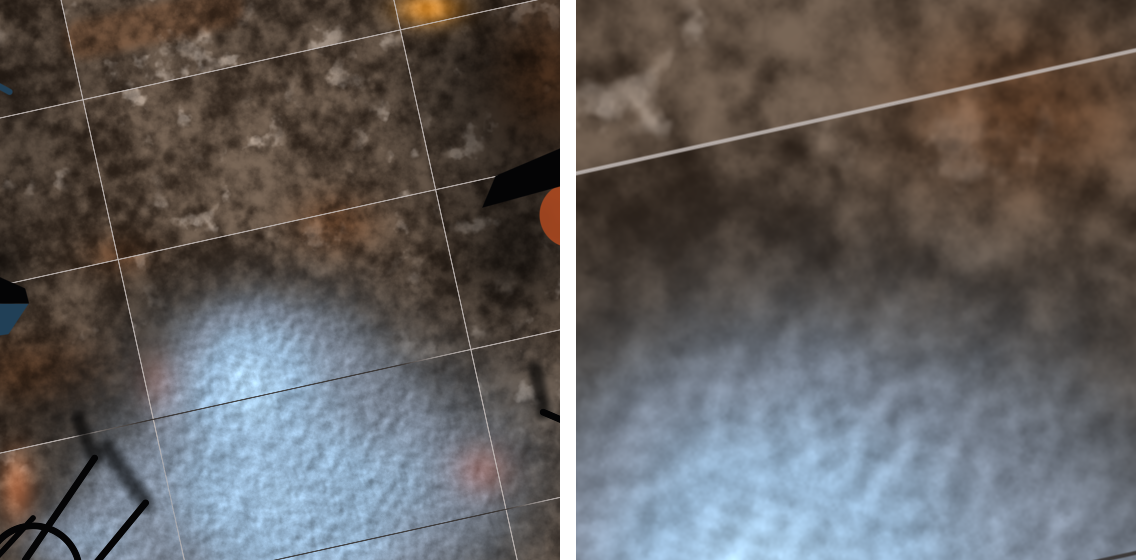
Left, the full canvas; right, a detail of the centre.
This texture is drawn by a three.js fragment shader. Its source:

```glsl
// Worn stone floor of large tilted tiles with thin joints, under a cold sheen and
// warm reflections. A rotated grid gives tiles and joints, value noise the mottling,
// gaussian pools the light, and distance functions the furniture at the borders.
varying vec2 vUv;

float hash(vec2 p) {
  vec3 q = fract(vec3(p.xyx) * 0.1031);
  q += dot(q, q.yzx + 33.33);
  return fract((q.x + q.y) * q.z);
}

float noise(vec2 p) {
  vec2 i = floor(p), f = fract(p);
  f = f * f * (3.0 - 2.0 * f);
  return mix(mix(hash(i), hash(i + vec2(1, 0)), f.x),
             mix(hash(i + vec2(0, 1)), hash(i + vec2(1, 1)), f.x), f.y);
}

float fbm(vec2 p) {
  float sum = 0.0, amp = 0.533;
  for (int i = 0; i < 4; i++) {
    sum += amp * noise(p);
    p = mat2(1.6, 1.2, -1.2, 1.6) * p + 7.3;
    amp *= 0.5;
  }
  return sum;
}

// Soft elliptical pool of light or shade
float pool(vec2 p, vec2 center, vec2 radius) {
  vec2 d = (p - center) / radius;
  return exp(-dot(d, d));
}

// Line segment of given half width and edge softness
float stroke(vec2 p, vec2 a, vec2 b, float width, float soft) {
  vec2 d = b - a;
  float t = clamp(dot(p - a, d) / dot(d, d), 0.0, 1.0);
  return 1.0 - smoothstep(width, width + soft, length(p - a - d * t));
}

// Coverage of the half plane to the left of a to b
float leftOf(vec2 p, vec2 a, vec2 b) {
  vec2 d = normalize(b - a);
  return smoothstep(-0.0015, 0.0015, d.x * (p.y - a.y) - d.y * (p.x - a.x));
}

void main() {
  vec2 p = vUv;

  // Tile grid, tilted, with its own patch of stone in each tile
  vec2 floorPos = mat2(0.9766, -0.215, 0.215, 0.9766) * (p - vec2(0.211, 0.5365));
  vec2 tileSize = vec2(0.5805, 0.2922);
  vec2 grid = floorPos / tileSize;
  vec2 tile = floor(grid);
  float tileRand = hash(tile + 20.0);
  vec2 s = floorPos + 9.0 * vec2(tileRand, hash(tile + 51.0)) + 3.0;

  // Mottled stone with pale scuffs
  float clouds = fbm(s * 7.0), grain = fbm(s * 48.0);
  float mottle = smoothstep(0.22, 0.78, 0.5 * clouds + 0.5 * grain);
  vec3 color = mix(vec3(0.16, 0.12, 0.09), vec3(0.46, 0.39, 0.33), mottle);
  color *= 0.93 + 0.14 * tileRand;
  float scuff = smoothstep(0.6, 0.8, fbm(s * 26.0 + 11.0)) * smoothstep(0.4, 0.65, clouds);
  color += 0.25 * scuff;

  // Dark corners and sides
  float shade = 0.75 * pool(p, vec2(0.97, 0.84), vec2(0.22, 0.2))
              + 0.5 * pool(p, vec2(0.92, 0.53), vec2(0.13, 0.13))
              + 0.45 * pool(p, vec2(0.06, 0.29), vec2(0.18, 0.1))
              + 0.45 * pool(p, vec2(0.0, 0.52), vec2(0.05, 0.06))
              + 0.3 * pool(p, vec2(0.28, 0.42), vec2(0.08, 0.13))
              + 0.25 * pool(p, vec2(0.02, 0.78), vec2(0.12, 0.25));
  color *= 1.0 - min(shade, 0.9);

  // Warm reflections
  float rust = 0.55 * pool(p, vec2(0.6, 0.6), vec2(0.07, 0.05))
             + 0.5 * pool(p, vec2(0.21, 0.545), vec2(0.06, 0.035))
             + 0.45 * pool(p, vec2(0.05, 0.34), vec2(0.15, 0.06))
             + 0.4 * pool(p, vec2(0.98, 0.88), vec2(0.09, 0.12))
             + 0.35 * stroke(p, vec2(0.15, 0.93), vec2(0.4, 0.985), 0.02, 0.03);
  color = mix(color, vec3(0.43, 0.25, 0.13) * (0.5 + 0.8 * mottle), min(rust, 1.0));

  // Cold sheen, climbing from stone through slate and mist to ice
  float sheen = 0.88 * pool(p, vec2(0.5, 0.09), vec2(0.35, 0.25))
              + 0.55 * pool(p, vec2(0.43, 0.33), vec2(0.11, 0.12))
              + 0.22 * pool(p, vec2(0.5, 0.41), vec2(0.25, 0.14))
              + 0.25 * pool(p, vec2(0.12, 0.03), vec2(0.1, 0.06))
              + 0.15 * pool(p, vec2(0.93, 0.2), vec2(0.2, 0.2));
  sheen *= 0.7 + 0.6 * fbm(p * vec2(6.0, 4.5) + 4.0);
  float relief = fbm(s * 60.0) - fbm(s * 60.0 + vec2(0.35, -0.5));
  vec3 cold = mix(vec3(0.31, 0.33, 0.35), vec3(0.48, 0.52, 0.58), smoothstep(0.2, 0.55, sheen));
  cold = mix(cold, vec3(0.59, 0.71, 0.82), smoothstep(0.45, 0.85, sheen));
  cold *= 0.93 + 0.14 * mottle + 0.45 * relief;
  color = mix(color, cold, smoothstep(0.03, 0.5, sheen));
  color += vec3(0.2, 0.24, 0.24) * smoothstep(0.85, 1.25, sheen);
  float blush = pool(p, vec2(0.86, 0.16), vec2(0.05, 0.045))
              + 0.6 * pool(p, vec2(0.28, 0.32), vec2(0.035, 0.05));
  color += vec3(0.16, 0.02, -0.02) * blush;
  color += vec3(0.6, 0.36, 0.05) * pool(p, vec2(0.765, 0.985), vec2(0.055, 0.03));
  color += vec3(0.4, 0.2, 0.1) * pool(p, vec2(0.03, 0.13), vec2(0.03, 0.06));

  // Joints: pale on dull stone, dark across the sheen
  vec2 jointDist = abs(fract(grid + 0.5) - 0.5) * tileSize;
  vec2 joint = 1.0 - smoothstep(0.0004, 0.0019, jointDist);
  vec3 pale = vec3(0.76, 0.73, 0.72);
  color = mix(color, pale, joint.x * 0.85 * (1.0 - smoothstep(0.45, 0.8, sheen)));
  color = mix(color, mix(pale, vec3(0.2, 0.18, 0.17), smoothstep(0.2, 0.4, sheen)), joint.y * 0.85);

  // Soft shadows of the legs
  float shadow = stroke(p, vec2(0.14, 0.25), vec2(0.169, 0.182), 0.002, 0.02)
               + stroke(p, vec2(0.19, 0.2), vec2(0.26, 0.102), 0.002, 0.025)
               + stroke(p, vec2(0.957, 0.34), vec2(0.97, 0.264), 0.002, 0.02);
  color *= 1.0 - 0.6 * min(shadow, 1.0);

  // Furniture at the borders: copper disc, blue panels, black tops and legs
  float disc = 1.0 - smoothstep(0.057, 0.06, length(p - vec2(1.022, 0.616)));
  color = mix(color, vec3(0.6, 0.26, 0.12) * (0.8 + 0.4 * clouds), disc);
  float panel = leftOf(p, vec2(0.015, 0.403), vec2(0.052, 0.459)) * leftOf(p, vec2(0.0, 0.401), vec2(0.02, 0.404))
              * leftOf(p, vec2(0.052, 0.458), vec2(0.0, 0.458));
  panel = max(panel, stroke(p, vec2(-0.005, 0.848), vec2(0.017, 0.836), 0.004, 0.003));
  color = mix(color, vec3(0.13, 0.25, 0.34), panel);
  float black = leftOf(p, vec2(0.861, 0.629), vec2(1.0, 0.667)) * leftOf(p, vec2(1.0, 0.735), vec2(0.885, 0.686))
              * leftOf(p, vec2(0.885, 0.686), vec2(0.861, 0.629));
  black = max(black, leftOf(p, vec2(0.0, 0.458), vec2(0.052, 0.458)) * leftOf(p, vec2(0.052, 0.458), vec2(0.045, 0.485))
              * leftOf(p, vec2(0.045, 0.485), vec2(0.0, 0.505)));
  black = max(black, stroke(p, vec2(0.169, 0.182), vec2(0.045, 0.0), 0.005, 0.002));
  black = max(black, stroke(p, vec2(0.26, 0.102), vec2(0.172, -0.005), 0.005, 0.002));
  black = max(black, stroke(p, vec2(0.059, 0.075), vec2(-0.01, 0.0), 0.004, 0.002));
  black = max(black, stroke(p, vec2(0.97, 0.264), vec2(1.01, 0.247), 0.005, 0.002));
  float ring = abs(length(p - vec2(0.059, -0.022)) - 0.083);
  black = max(black, 1.0 - smoothstep(0.005, 0.007, ring));
  color = mix(color, vec3(0.015, 0.015, 0.02), black);

  gl_FragColor = vec4(clamp(color, 0.0, 1.0), 1.0);
}
```
